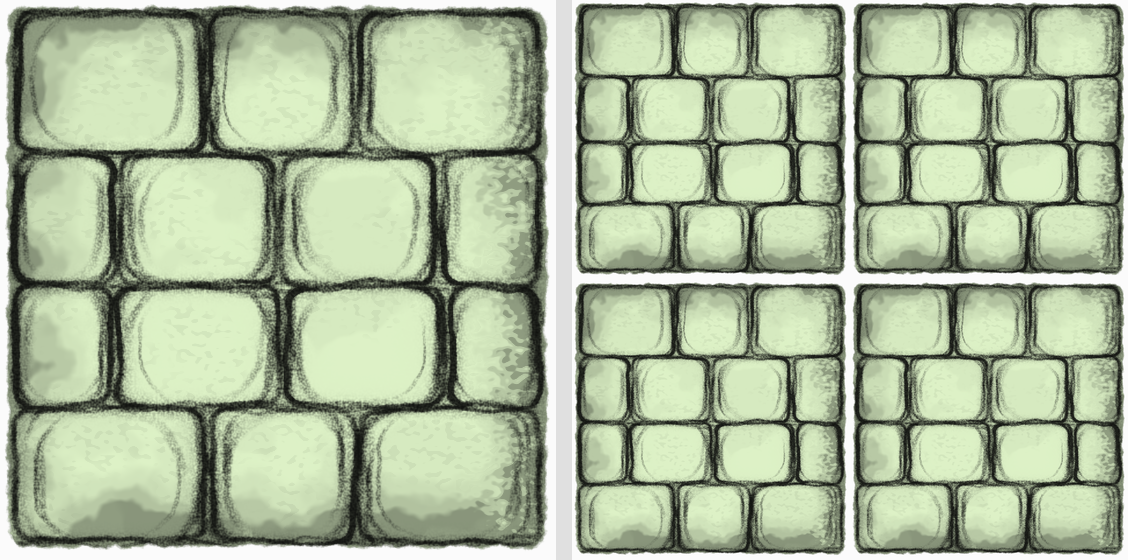
Left: one tile. Right: repeated 2 by 2.
A Shadertoy shader for this texture:

```glsl
// A hand-drawn stone wall: four staggered courses of rounded pale green blocks.
// Each block is sketched with wobbling rounded-box strokes of grainy charcoal,
// over a watercolour wash that darkens toward the ragged rim of the slab.

const vec3 PAPER = vec3(0.985);
const vec3 MINT = vec3(0.865, 0.945, 0.775);
const vec3 CHARCOAL = vec3(0.065, 0.07, 0.06);
const float LEFT = 0.021, RIGHT = 0.974;

// Heights of the course joints, and the right end of each block per course
const float COURSE[5] = float[5](0.030, 0.272, 0.490, 0.725, 0.979);
const vec3 JOINT[4] = vec3[4](
    vec3(0.375, 0.642, RIGHT), vec3(0.205, 0.508, 0.803),
    vec3(0.210, 0.500, 0.790), vec3(0.373, 0.640, RIGHT));

float hash(vec2 p) {
    vec3 q = fract(p.xyx * vec3(0.1031, 0.1030, 0.0973));
    q += dot(q, q.yzx + 33.33);
    return fract((q.x + q.y) * q.z);
}

// One lattice corner of the gradient noise, wrapped at the period
float corner(vec2 cell, vec2 offset, vec2 f, vec2 period, float seed) {
    float angle = 6.2832 * hash(mod(cell + offset, period) + seed * 17.3);
    return dot(vec2(cos(angle), sin(angle)), f - offset);
}

float gradientNoise(vec2 uv, vec2 period, float seed) {
    vec2 p = uv * period, cell = floor(p), f = fract(p);
    vec2 w = f * f * f * (f * (f * 6.0 - 15.0) + 10.0);
    float low = mix(corner(cell, vec2(0, 0), f, period, seed),
                    corner(cell, vec2(1, 0), f, period, seed), w.x);
    float high = mix(corner(cell, vec2(0, 1), f, period, seed),
                     corner(cell, vec2(1, 1), f, period, seed), w.x);
    return mix(low, high, w.y);
}

float fbm(vec2 uv, vec2 period, float seed) {
    float sum = 0.0, amplitude = 1.0;
    for (int octave = 0; octave < 4; octave++) {
        sum += amplitude * gradientNoise(uv, period, seed + float(octave));
        period *= 2.0;
        amplitude *= 0.5;
    }
    return sum;
}

vec2 rotate(vec2 v, float angle) {
    float c = cos(angle), s = sin(angle);
    return vec2(c * v.x - s * v.y, s * v.x + c * v.y);
}

float roundBox(vec2 p, vec2 halfSize, float radius) {
    radius = min(radius, 0.95 * min(halfSize.x, halfSize.y));
    vec2 q = abs(p) - halfSize + radius;
    return length(max(q, 0.0)) + min(max(q.x, q.y), 0.0) - radius;
}

float softLine(float d, float width) {
    return 1.0 - smoothstep(width * 0.2, width, abs(d));
}

// Charcoal of one block: outline, smudge, and loose arcs along its sides
float blockInk(vec2 p, vec2 halfSize, vec2 wobble, float pressure, float seed) {
    vec2 reach = abs(p) / halfSize;
    float side = smoothstep(0.45, 0.95, reach.x) * (1.0 - smoothstep(0.95, 1.1, reach.y));
    float d = roundBox(p + rotate(wobble, seed * 1.7), halfSize, 0.03);
    float ink = 0.52 * pressure * softLine(d, mix(0.0065, 0.009, side));
    ink += mix(0.15, 0.36, side) * exp(-abs(d) / mix(0.006, 0.014, side));
    for (int k = 0; k < 8; k++) {
        float id = float(k);
        float depth = hash(vec2(seed, id + 3.0));
        float angle = 2.4 * id + seed;
        vec2 shift = rotate(wobble * 1.2 + vec2(0.004, 0.0), angle);
        vec2 inset = depth * vec2(0.28 * halfSize.x, 0.007);
        float arc = roundBox(p + shift, halfSize - inset, mix(0.03, 0.095, depth));
        float width = mix(0.005, 0.012, hash(vec2(id, seed + 9.0)));
        // Alternate sides, and lift the charcoal part of the way along
        float hand = smoothstep(-0.3, 0.3, (mod(id, 2.0) * 2.0 - 1.0) * p.x / halfSize.x);
        float lift = smoothstep(-1.0, 0.5, sin(angle * 3.0 + 1.8 * p.y / halfSize.y));
        ink += 0.42 * softLine(arc, width) * mix(0.15, 1.0, side) * hand * lift;
    }
    return min(ink, 0.92);
}

// Loose strands that weave along one course joint and smear its gaps
float strandInk(vec2 uv, float height, vec2 wobble, float seed) {
    float weave = 0.006 * sin(6.2832 * 4.0 * uv.x + seed * 2.0);
    float y = uv.y - height;
    float strands = softLine(y + weave + wobble.x, 0.006) + softLine(y - weave + wobble.y, 0.005);
    float within = smoothstep(LEFT, LEFT + 0.02, uv.x) * (1.0 - smoothstep(RIGHT - 0.02, RIGHT, uv.x));
    return within * (0.32 * strands + 0.16 * exp(-abs(y) / 0.009));
}

// Charcoal coverage of the whole wall
float wallInk(vec2 uv, vec2 wobble, float pressure) {
    float bare = 1.0;
    for (int row = 0; row < 5; row++) {
        bare *= 1.0 - strandInk(uv, COURSE[row], wobble, float(row));
        float left = LEFT;
        for (int column = 0; column < 4 && row < 4; column++) {
            float right = column < 3 ? JOINT[row][column] : RIGHT;
            if (right - left < 0.01) continue;
            vec2 low = vec2(left, COURSE[row]), high = vec2(right, COURSE[row + 1]);
            vec2 halfSize = 0.5 * (high - low) - vec2(0.006, 0.003);
            float seed = float(row * 4 + column) + 1.0;
            bare *= 1.0 - blockInk(uv - 0.5 * (low + high), halfSize, wobble, pressure, seed);
            left = right;
        }
    }
    return 1.0 - bare;
}

void mainImage(out vec4 fragColor, in vec2 fragCoord) {
    vec2 uv = fract(fragCoord / iResolution.xy);
    float pixel = 1.0 / iResolution.y;
    vec2 wobble = 0.010 * vec2(fbm(uv, vec2(8), 1.0), fbm(uv, vec2(8), 11.0));
    float pressure = clamp(0.85 + 0.8 * fbm(uv, vec2(13), 71.0), 0.3, 1.3);
    float grain = gradientNoise(uv, vec2(240), 21.0) + 0.5 * gradientNoise(uv, vec2(110), 22.0);
    float patches = fbm(uv, vec2(7), 31.0);
    float flecks = gradientNoise(uv, vec2(60, 95), 41.0) + 0.5 * gradientNoise(uv, vec2(24, 40), 42.0);

    // Ragged slab, always clear of the canvas border
    float slab = roundBox(uv - vec2(0.4975, 0.505), vec2(0.484, 0.481), 0.03);
    float ragged = slab + 0.007 * fbm(uv, vec2(28), 51.0) + 0.002 * grain;
    float mask = 1.0 - smoothstep(-0.0015 - pixel, 0.0015 + pixel, ragged);
    vec2 border = min(uv, 1.0 - uv);
    mask *= smoothstep(0.004, 0.009, min(border.x, border.y));

    // Layered wash, broken by flecks toward the right
    float rim = -slab + 0.085 * patches + 0.10 * flecks * smoothstep(0.78, 0.95, uv.x);
    float wash = 0.06 * (1.0 - smoothstep(0.10, 0.15, rim))
               + 0.12 * (1.0 - smoothstep(0.06, 0.09, rim))
               + 0.20 * (1.0 - smoothstep(0.025, 0.045, rim));
    wash += 0.05 * smoothstep(0.12, 0.25, flecks) * smoothstep(-0.2, 0.3, patches);
    wash += 0.03 * smoothstep(0.0, 0.12, fbm(uv, vec2(4), 61.0));

    // Charcoal, roughened by the paper grain
    float ink = wallInk(uv, wobble, pressure);
    ink = clamp(ink + 1.8 * grain * ink * (1.0 - ink), 0.0, 1.0);
    vec3 color = mix(mix(MINT, CHARCOAL, wash), CHARCOAL, ink);
    fragColor = vec4(mix(PAPER, color, mask), 1.0);
}
```
